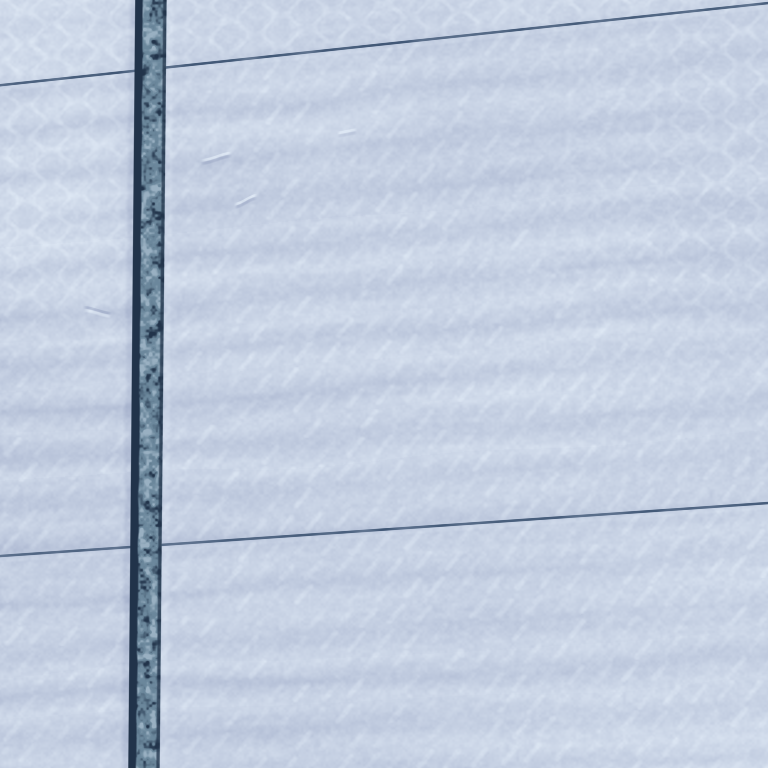
Give the GLSL for this texture, as a three.js fragment shader.

```glsl
// Pale ribbed plastic panels with two slanted seams and a dark vertical joint strip.
varying vec2 vUv;

const float TAU = 6.2831853;
const float RIBS_PER_PANEL = 10.0;
const vec3 SHADE = vec3(0.69, 0.735, 0.83);
const vec3 LIGHT = vec3(0.845, 0.885, 0.94);
const vec3 SEAM = vec3(0.24, 0.33, 0.45);
const vec3 STRIP = vec3(0.42, 0.53, 0.61);
const vec3 STRIP_PALE = vec3(0.60, 0.69, 0.76);
const vec3 STRIP_EDGE = vec3(0.13, 0.20, 0.29);

float hash(vec2 p) {
  return fract(sin(dot(p, vec2(127.1, 311.7))) * 43758.5453);
}

float noise(vec2 p) {
  vec2 i = floor(p);
  vec2 f = fract(p);
  f = f * f * (3.0 - 2.0 * f);
  return mix(mix(hash(i), hash(i + vec2(1.0, 0.0)), f.x),
             mix(hash(i + vec2(0.0, 1.0)), hash(i + 1.0), f.x), f.y);
}

// Soft line: 1 within halfWidth of zero, fading out over blur
float line(float d, float halfWidth, float blur) {
  return 1.0 - smoothstep(halfWidth, halfWidth + blur, abs(d));
}

float segment(vec2 p, vec2 a, vec2 b) {
  vec2 ab = b - a;
  return length(p - a - ab * clamp(dot(p - a, ab) / dot(ab, ab), 0.0, 1.0));
}

// Short slanted flecks in staggered, jittered cells
float flecks(vec2 q) {
  q.x += 0.5 * mod(floor(q.y), 2.0);
  vec2 cell = floor(q);
  vec2 jitter = 0.2 * vec2(hash(cell), hash(cell + 7.3)) - 0.1;
  float d = segment(fract(q) - jitter, vec2(0.25, 0.2), vec2(0.72, 0.8));
  return line(d, 0.02, 0.15) * (0.3 + 0.7 * hash(cell + 3.1));
}

// Embossed chain of wavy lines, mirrored on alternate columns
float lattice(vec2 q) {
  return line(cos(0.5 * TAU * q.x) + 0.7 * sin(TAU * q.y), 0.05, 0.5);
}

// Corrugation: dark groove at each whole number, uneven from rib to rib
float ribs(float r, float x) {
  float warped = r + 0.28 * (noise(vec2(x * 5.0, r * 1.3)) - 0.5);
  float rib = floor(warped + 0.5);
  float depth = mix(0.55, 1.2, hash(vec2(rib, 2.0)));
  float groove = line(warped - rib, 0.0, 0.16) * step(0.55, hash(vec2(rib, 5.0)));
  return -0.17 * depth * cos(TAU * warped) - 0.12 * groove * (1.0 - 0.7 * x);
}

// Small crease: bright upper side, dark lower side
float crease(vec2 p, vec2 centre, vec2 halfSize) {
  vec2 q = p - centre;
  float bend = halfSize.y * sin(q.x / halfSize.x * 1.5);
  float span = 1.0 - smoothstep(0.6, 1.0, abs(q.x) / halfSize.x);
  return span * (line(q.y - bend, 0.0008, 0.002) - 0.8 * line(q.y - bend + 0.004, 0.0005, 0.003));
}

float panelTone(vec2 p, float t) {
  float topPanel = smoothstep(0.97, 1.03, t);
  float ribFade = mix(1.0, 0.2, topPanel) * mix(1.0, 0.7, p.x);
  float tone = 0.53 + ribFade * ribs(t * RIBS_PER_PANEL, p.x);

  // Broad lighting
  tone += 0.16 * topPanel + 0.09 * smoothstep(0.45, 1.0, p.x);
  tone += 0.2 * (1.0 - smoothstep(0.1, 0.22, p.x)) * line(p.y - 0.75, 0.05, 0.3);
  tone -= 0.08 * (1.0 - smoothstep(-0.1, 0.05, t)) * (1.0 - p.x);
  tone += 0.22 * (noise(vec2(p.x * 3.0, t * 7.0)) - 0.5);

  // Streaks, embossing and grain
  tone += 0.16 * (noise(vec2(p.x * 12.0, t * 75.0)) - 0.5);
  float sides = max(smoothstep(0.55, 1.0, p.x), 1.0 - smoothstep(0.1, 0.3, p.x));
  float emboss = max(sides * smoothstep(0.35, 0.75, p.y), topPanel);
  tone += 0.26 * flecks(vec2(p.x * 28.0, t * 20.0)) * (1.0 - 0.6 * emboss);
  tone += 0.2 * emboss * (lattice(vec2(p.x * 30.0, t * 15.0)) - 0.35);
  tone += 0.22 * (noise(p * vec2(150.0, 170.0)) - 0.5);
  tone += 0.14 * (noise(p * 310.0) - 0.5);
  return tone;
}

void main() {
  vec2 p = vUv;

  // Panel coordinate: whole numbers fall on the slanted seams
  float lower = 0.276 + 0.069 * p.x;
  float panelHeight = 0.613 + 0.038 * p.x;
  float t = (p.y - lower) / panelHeight;
  float tone = panelTone(p, t);

  // Creases
  tone += 0.6 * crease(p, vec2(0.282, 0.796), vec2(0.022, 0.005));
  tone += 0.6 * crease(p, vec2(0.320, 0.740), vec2(0.016, 0.006));
  tone += 0.4 * crease(p, vec2(0.452, 0.829), vec2(0.014, 0.002));
  tone -= 0.6 * crease(p, vec2(0.127, 0.596), vec2(0.020, -0.004));

  // Seams with a pale lip underneath
  float seam = (t - floor(t + 0.5)) * panelHeight;
  tone += 0.15 * line(seam + 0.005, 0.001, 0.004);
  float strength = 0.72 + 0.28 * noise(vec2(p.x * 40.0, floor(t + 0.5)));

  // Joint strip, measured from its slightly leaning left edge
  float s = p.x - 0.168 - 0.009 * p.y;
  float ragged = 0.004 * noise(vec2(p.y * 45.0, 1.0));
  tone -= 0.35 * line(s, 0.003 + ragged, 0.007);
  tone += 0.15 * line(s - 0.045, 0.001, 0.006);
  vec3 color = mix(SHADE, LIGHT, clamp(tone, -0.2, 1.15));
  color = mix(color, SEAM, strength * line(seam, 0.0009, 0.0015));

  float speckle = 0.6 * noise(p * vec2(130.0, 110.0)) + 0.4 * noise(p * 260.0);
  vec3 strip = mix(STRIP_EDGE, STRIP, smoothstep(0.1, 0.48, speckle));
  strip = mix(strip, STRIP_PALE, smoothstep(0.5, 0.8, speckle));
  strip = mix(strip, STRIP_EDGE, line(s - 0.003, 0.004 + 0.4 * ragged, 0.003));
  strip = mix(strip, STRIP_EDGE, 0.75 * line(s - 0.038, 0.001, 0.003));
  color = mix(color, strip, line(s - 0.0195, 0.0195, 0.002));

  gl_FragColor = vec4(color, 1.0);
}
```
